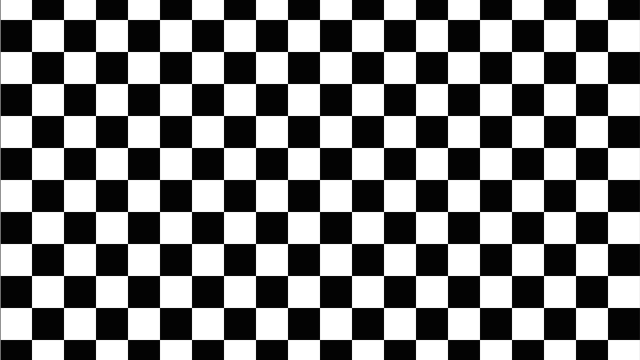
Give the GLSL for this pattern, as a WebGL 1 fragment shader.

```glsl
precision highp float;
uniform vec2 u_resolution;

// Square wave per axis: +1 on even cells, -1 on odd, ramped over softWidth
vec2 softSquareWave(vec2 cell, float softWidth) {
  vec2 edgeDistance = abs(mod(cell - 0.5, 2.0) - 1.0) - 0.5;
  return clamp(edgeDistance * 2.0 / softWidth, -1.0, 1.0);
}

void main() {
  // Twenty square cells across, with a corner at the canvas centre
  float cellsPerPixel = 20.0 / u_resolution.x;
  vec2 cell = (gl_FragCoord.xy - 0.5 * u_resolution) * cellsPerPixel;

  // Equal signs give black, opposite signs give white
  vec2 wave = softSquareWave(cell, cellsPerPixel * 1.1);
  float white = 0.5 - 0.5 * wave.x * wave.y;

  // Grey hairline down the left border
  float hairline = clamp(0.0013 * u_resolution.x - gl_FragCoord.x + 0.5, 0.0, 1.0);
  white = mix(white, 0.5, hairline);

  gl_FragColor = vec4(vec3(mix(0.01, 1.0, white)), 1.0);
}
```
